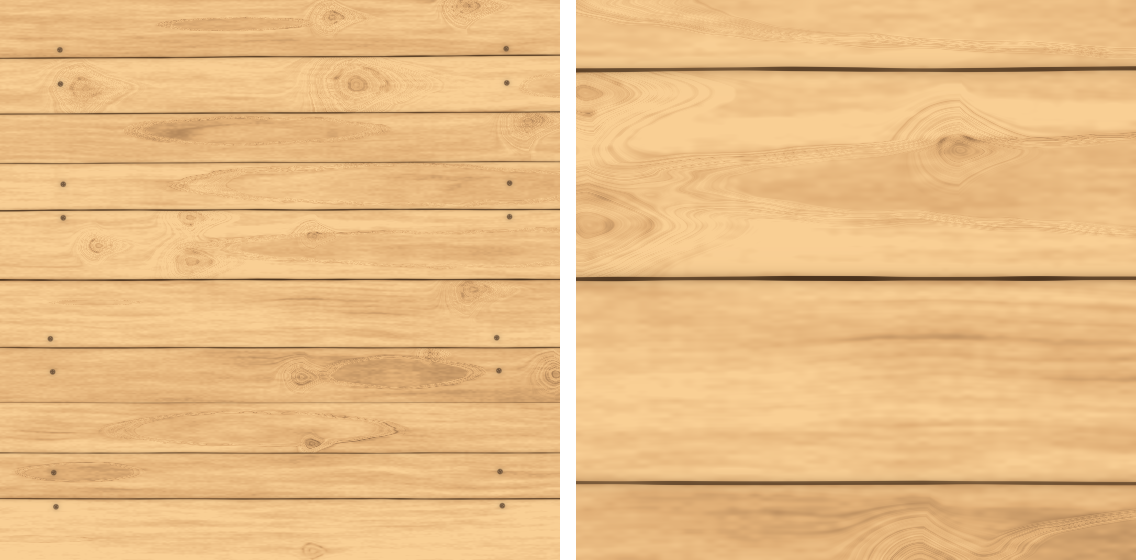
Left, the full canvas; right, a detail of the centre.
Give the GLSL for this texture, as a WebGL 2 fragment shader.

```glsl
#version 300 es
precision highp float;
// Ten horizontal pale timber boards with dark seams, knots, flame grain and screws.
// A warped grain coordinate feeds stretched noise; knots and flames bend it into
// rings, and the resulting tone is looked up in a short ramp of wood colours.

uniform vec2 u_resolution;
out vec4 fragColor;

// Seams: height at the left edge, darkness
const vec2 SEAMS[9] = vec2[](
  vec2(.109, .8), vec2(.191, .6), vec2(.281, .25), vec2(.379, .75), vec2(.5, 1.),
  vec2(.624, .85), vec2(.708, .6), vec2(.796, .75), vec2(.896, .85));

// Base tone of each board, bottom to top
const float TONES[10] = float[](.12, .3, .27, .42, .17, .1, .16, .29, .13, .33);

// Knots: centre, radius
const vec3 KNOTS[15] = vec3[](
  vec3(.15, .839, .02), vec3(.638, .85, .032), vec3(.562, .577, .011),
  vec3(.341, .531, .022), vec3(.341, .612, .016), vec3(.173, .561, .013),
  vec3(.84, .479, .018), vec3(.54, .328, .014), vec3(.99, .331, .016),
  vec3(.766, .368, .008), vec3(.556, .207, .009), vec3(.944, .776, .018),
  vec3(.592, .965, .012), vec3(.557, .017, .014), vec3(.833, .984, .013));

// Flames: centre, half size
const vec4 FLAMES[10] = vec4[](
  vec4(.455, .765, .225, .026), vec4(.72, .668, .42, .034), vec4(1., .842, .07, .022),
  vec4(.8, .555, .45, .035), vec4(.45, .232, .26, .03), vec4(.14, .157, .12, .017),
  vec4(.72, .335, .14, .03), vec4(.05, .037, .12, .006), vec4(.17, .46, .08, .005),
  vec4(.42, .955, .14, .012));

// Left screw of each pair
const vec2 SCREWS[8] = vec2[](
  vec2(.107, .911), vec2(.108, .85), vec2(.113, .671), vec2(.113, .611),
  vec2(.09, .395), vec2(.094, .336), vec2(.096, .156), vec2(.1, .095));

float hash(vec2 p) {
  return fract(sin(dot(p, vec2(127.1, 311.7))) * 43758.5453);
}

float noise(vec2 p) {
  vec2 i = floor(p), f = fract(p);
  f = f * f * (3. - 2. * f);
  return mix(mix(hash(i), hash(i + vec2(1, 0)), f.x),
             mix(hash(i + vec2(0, 1)), hash(i + 1.), f.x), f.y);
}

float fbm(vec2 p) {
  float sum = 0., amp = .5;
  for (int i = 0; i < 4; i++, amp *= .5, p = p * 2. + 17.3) sum += amp * noise(p);
  return sum / .9375;
}

int boardAt(float y) {
  int board = 0;
  for (int i = 0; i < 9; i++) if (y > SEAMS[i].x) board++;
  return board;
}

vec3 woodColor(float tone) {
  vec3 c = mix(vec3(.975, .81, .58), vec3(.88, .685, .462), clamp(tone * 2., 0., 1.));
  c = mix(c, vec3(.68, .51, .34), clamp(tone * 2. - 1., 0., 1.));
  return mix(c, vec3(.49, .36, .23), clamp(tone * 2. - 2., 0., 1.));
}

void main() {
  vec2 p = gl_FragCoord.xy / u_resolution;
  float px = 1. / u_resolution.y;
  // Upper boards rise slightly to the right
  vec2 q = p - vec2(0, .005 * p.x * smoothstep(.35, .9, p.y));
  int board = boardAt(q.y);
  float shift = float(board) * 7.3;
  float tone = TONES[board];

  // Long waves in the grain
  vec2 warp = vec2(fbm(q * vec2(9, 35) + shift), fbm(q * vec2(7, 28) - shift)) - .5;
  float grain = q.y + .035 * (fbm(q * vec2(3, 9) + shift) - .5);

  // Flame figures: darker heartwood with a broken outline
  for (int i = 0; i < 10; i++) {
    vec4 f = FLAMES[i];
    if (boardAt(f.y) != board) continue;
    float e = length((q - f.xy) / f.zw + warp * vec2(.25, .6));
    float inside = 1. - smoothstep(.8, 1.06, e);
    grain = mix(grain, e * f.w, inside * .7);
    tone += .17 * inside + .3 * exp(-pow((e - 1.) * 14., 2.)) * noise(q * vec2(25, 60));
  }

  // Knots: teardrop rings around a dark pith, with a ragged bark rim
  for (int i = 0; i < 15; i++) {
    vec3 k = KNOTS[i];
    if (boardAt(k.y) != board) continue;
    vec2 d = (q - k.xy) / k.z + warp * .8;
    d.x *= d.x > 0. ? .55 : .85;
    d.y *= 1. + .8 * max(d.x, 0.);
    float e = length(d);
    grain = mix(grain, e * k.z * 1.4, exp(-e * e * .4));
    tone += .24 * exp(-e * e) + .3 * exp(-pow((e - .3) * 8., 2.)) * noise(q * 170.)
          + .6 * exp(-pow((e - .95) * 6., 2.)) * pow(noise(q * 120.), 2.);
  }

  // Growth lines, sparse dark streaks, fibres, pores and broad stains
  tone += .62 * (fbm(vec2(q.x * 4. + shift, grain * 95.)) - .5);
  float streak = noise(vec2(q.x * 6. - shift, grain * 170.));
  tone += .34 * pow(streak, 5.) * smoothstep(.3, .7, noise(q * vec2(5, 30) + shift)) - .03;
  tone += .2 * (noise(q * vec2(30, 240) + shift) - .5);
  tone += .16 * (noise(q * vec2(150, 360)) - .5);
  tone += .42 * (fbm(q * vec2(2.5, 14) + shift * 2.) - .5);
  vec3 col = woodColor(max(tone, 0.));

  // Seams: thin broken line in a soft brown shadow
  for (int i = 0; i < 9; i++) {
    float d = abs(q.y - SEAMS[i].x + .0012 * (noise(vec2(p.x * 9., float(i))) - .5));
    float wear = noise(vec2(p.x * 28., float(i) * 5.));
    float halfWidth = .0005 + .0008 * SEAMS[i].y * (.5 + .7 * wear);
    float line = 1. - smoothstep(halfWidth - px * .6, halfWidth + px * .7, d);
    col *= 1. - vec3(.26, .31, .36) * SEAMS[i].y * exp(-d / .0026);
    col = mix(col, vec3(.27, .18, .1), line * SEAMS[i].y * (.72 + .25 * wear));
  }

  // Screws: stained rim, dull head and crossed slot
  for (int i = 0; i < 16; i++) {
    vec2 d = p - SCREWS[i / 2] - float(i % 2) * vec2(.797, .002);
    float r = length(d);
    float turn = hash(vec2(i, 3)) * 3.14;
    d = mat2(cos(turn), sin(turn), -sin(turn), cos(turn)) * d;
    float slot = 1. - smoothstep(.0003, .0003 + px, min(abs(d.x), abs(d.y)));
    float dark = max(slot * .7, smoothstep(.002, .004, r) * (.6 + .4 * noise(d * 300.)));
    vec3 head = mix(vec3(.6, .48, .35), vec3(.3, .21, .14), dark);
    col *= 1. - .12 * exp(-r * r / .00006);
    col = mix(col, head, .85 * (1. - smoothstep(.0046 - px, .0046 + px, r)));
  }
  fragColor = vec4(col, 1);
}
```
